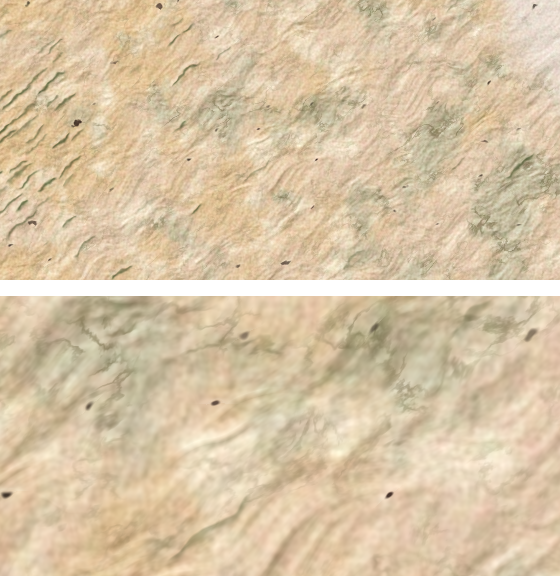
Top: the whole. Bottom: its middle third, enlarged.
Give the GLSL for this texture, as a Shadertoy shader.

```glsl
// Weathered sandstone: slanted ripples, grey-green patches, dark furrows and small pits.

const vec3 SAND   = vec3(0.880, 0.755, 0.575);
const vec3 BLUSH  = vec3(0.885, 0.785, 0.675);
const vec3 CREAM  = vec3(0.945, 0.890, 0.790);
const vec3 MOSS   = vec3(0.755, 0.725, 0.610);
const vec3 CHALK  = vec3(0.915, 0.865, 0.815);
const vec3 SHADOW = vec3(0.450, 0.410, 0.270);
const vec3 FURROW = vec3(0.270, 0.310, 0.160);
const vec3 PIT    = vec3(0.180, 0.130, 0.100);

const float GRAIN_ANGLE = 0.68;          // direction of the ripples
const vec2  GRAIN_FREQ  = vec2(6.0, 12.0); // along and across the ripples
const float RELIEF_STEP = 0.004;
const float RELIEF_GAIN = 0.58;
const vec2  FURROW_CELL = vec2(0.13, 0.042);
const float PIT_CELL    = 0.15;
const float PIT_CHANCE  = 0.30;

vec2 hash2(vec2 p) {
    vec3 a = fract(p.xyx * vec3(0.1031, 0.1030, 0.0973));
    a += dot(a, a.yzx + 33.33);
    return fract((a.xx + a.yz) * a.zy);
}

float corner(vec2 cell, vec2 offset) {
    return dot(hash2(cell) * 2.0 - 1.0, offset);
}

// Gradient noise, roughly -0.7 to 0.7
float noise(vec2 p) {
    vec2 i = floor(p), f = p - i, e = vec2(1, 0);
    vec2 u = f * f * f * (f * (f * 6.0 - 15.0) + 10.0);
    return mix(mix(corner(i, f), corner(i + e, f - e), u.x),
               mix(corner(i + e.yx, f - e.yx), corner(i + 1.0, f - 1.0), u.x), u.y);
}

float fbm(vec2 p) {
    float sum = 0.0, amp = 0.6;
    for (int i = 0; i < 5; i++) {
        sum += amp * noise(p);
        p = mat2(1.64, 1.15, -1.15, 1.64) * p + 7.3;
        amp *= 0.52;
    }
    return sum;
}

mat2 rotation(float a) {
    return mat2(cos(a), -sin(a), sin(a), cos(a));
}

// Stone surface, stretched along the grain, with sharp folds
float height(vec2 p) {
    vec2 q = rotation(GRAIN_ANGLE) * p * GRAIN_FREQ;
    q += 0.7 * noise(p * 6.0 + 3.0);
    float folds = abs(noise(q * 1.7 + 0.5 * noise(q * 2.3) + 13.0));
    return fbm(q) - 0.45 * folds + 0.12 * noise(p * 60.0);
}

// Tapered slashes: x = dark groove, y = lit lip above it
vec2 furrows(vec2 p, float density, float soft) {
    vec2 q = rotation(GRAIN_ANGLE + 0.05) * p;
    q.y += 0.022 * noise(p * 13.0) + 0.008 * noise(p * 45.0);
    vec2 base = floor(q / FURROW_CELL), result = vec2(0);
    for (int j = -1; j <= 1; j++)
    for (int i = -1; i <= 1; i++) {
        vec2 cell = base + vec2(i, j), r = hash2(cell + 41.0), s = hash2(cell + 97.0);
        vec2 d = q - (cell + 0.2 + 0.6 * r) * FURROW_CELL;
        float taper = 1.0 - pow(abs(d.x) / mix(0.025, 0.085, s.y), 2.0);
        float width = 0.0042 * max(taper, 0.0) * (1.0 + 1.2 * noise(p * 40.0));
        float here = smoothstep(-0.05, 0.05, density - s.x) * smoothstep(0.0, 0.5, taper) * mix(0.45, 1.0, r.x);
        // crisp upper edge, slow fade below
        float below = max(-d.y, 0.0);
        float groove = (1.0 - smoothstep(width - soft, width + soft, d.y)) * exp(-pow(below / 0.006, 2.0));
        result.x = max(result.x, here * groove);
        result.y = max(result.y, here * exp(-pow((d.y - 0.012) / 0.007, 2.0)));
    }
    return result;
}

// Sparse ragged holes: x = hole, y = pale rim
vec2 pits(vec2 p, float soft) {
    p += 0.006 * vec2(noise(p * 50.0), noise(p * 50.0 + 17.0));
    vec2 base = floor(p / PIT_CELL), result = vec2(0);
    float ragged = noise(p * 90.0);
    for (int j = -1; j <= 1; j++)
    for (int i = -1; i <= 1; i++) {
        vec2 cell = base + vec2(i, j), r = hash2(cell + 11.0), s = hash2(cell + 73.0);
        vec2 d = rotation(s.y * 1.2 - 0.3) * (p - (cell + 0.1 + 0.8 * r) * PIT_CELL);
        float size = mix(0.003, 0.017, pow(r.x, 5.0));
        float dist = length(d * vec2(0.65, 1.35)) - size * (0.85 + 1.3 * ragged);
        float here = step(s.x, PIT_CHANCE) * mix(0.5, 1.0, r.y);
        result.x = max(result.x, here * (1.0 - smoothstep(-soft, 1.5 * soft, dist)));
        result.y = max(result.y, here * exp(-abs(dist - 0.005) * 220.0) * step(0.0, d.y));
    }
    return result;
}

// Thin broken lines where a noise field crosses zero
float creases(vec2 p, vec2 freq, float width) {
    vec2 bent = p + 0.03 * vec2(noise(p * 9.0), noise(p * 9.0 + 30.0));
    float line = abs(fbm(rotation(GRAIN_ANGLE) * bent * freq));
    return (1.0 - smoothstep(0.0, width, line)) * smoothstep(-0.05, 0.30, noise(p * 12.0 + freq));
}

void mainImage(out vec4 fragColor, in vec2 fragCoord) {
    vec2 p = fragCoord / iResolution.y;
    float soft = max(0.0022, 1.0 / iResolution.y);
    float across = fragCoord.x / iResolution.x;

    // Broad tints
    float tint = fbm(p * 3.2 + 20.0);
    float patchy = fbm(p * 4.2 + 51.0) + 0.20 * (across - 0.5);
    float moss = smoothstep(0.0, 0.26, patchy);
    float chalk = smoothstep(2.50, 2.85, p.x + p.y + 0.3 * tint);
    vec3 color = mix(SAND, BLUSH, smoothstep(-0.25, 0.2, tint + 0.3 * (across - 0.35)));
    color = mix(color, CREAM, 0.85 * smoothstep(-0.05, 0.30, fbm(p * 7.0 + 80.0)));
    color = mix(color, MOSS, 0.85 * moss);
    color = mix(color, CHALK, chalk);

    // Ripples lit from the upper left
    vec2 toLight = vec2(-sin(GRAIN_ANGLE), cos(GRAIN_ANGLE)) * RELIEF_STEP;
    float slope = height(p - toLight) - height(p + toLight);
    float shade = RELIEF_GAIN * slope * mix(1.0, 1.4, moss) * mix(1.0, 0.5, chalk);
    color += shade * mix(vec3(0.60, 0.75, 0.85), vec3(1.05, 1.0, 1.05), step(shade, 0.0));

    // Crumpled creases, strongest in the mossy patches
    float crease = max(creases(p, vec2(8, 15), 0.08), 0.8 * creases(p + 5.0, vec2(15, 24), 0.09));
    color = mix(color, SHADOW, crease * mix(0.20, 0.62, moss) * (1.0 - 0.7 * chalk));

    // Furrows gather at the left edge and in scattered groups
    float leftBand = (1.0 - smoothstep(0.10, 0.22, across)) * (1.0 - smoothstep(0.22, 0.42, abs(p.y - 0.42)));
    float groups = smoothstep(0.12, 0.40, noise(p * 3.7 + 15.0));
    vec2 furrow = furrows(p, 0.04 + 0.55 * leftBand + 0.35 * groups, soft);
    color = mix(color, CREAM, 0.6 * furrow.y);
    color = mix(color, FURROW, 0.75 * furrow.x * (1.0 - chalk));

    // Pits and fine grit
    vec2 pit = pits(p, soft);
    color = mix(color, CREAM, 0.5 * pit.y);
    color = mix(color, PIT, 0.88 * pit.x);
    color += 0.07 * noise(p * 110.0) + 0.04 * vec3(noise(p * 38.0), noise(p * 38.0 + 9.0), 0.0);

    fragColor = vec4(clamp(color, 0.0, 1.0), 1.0);
}
```
